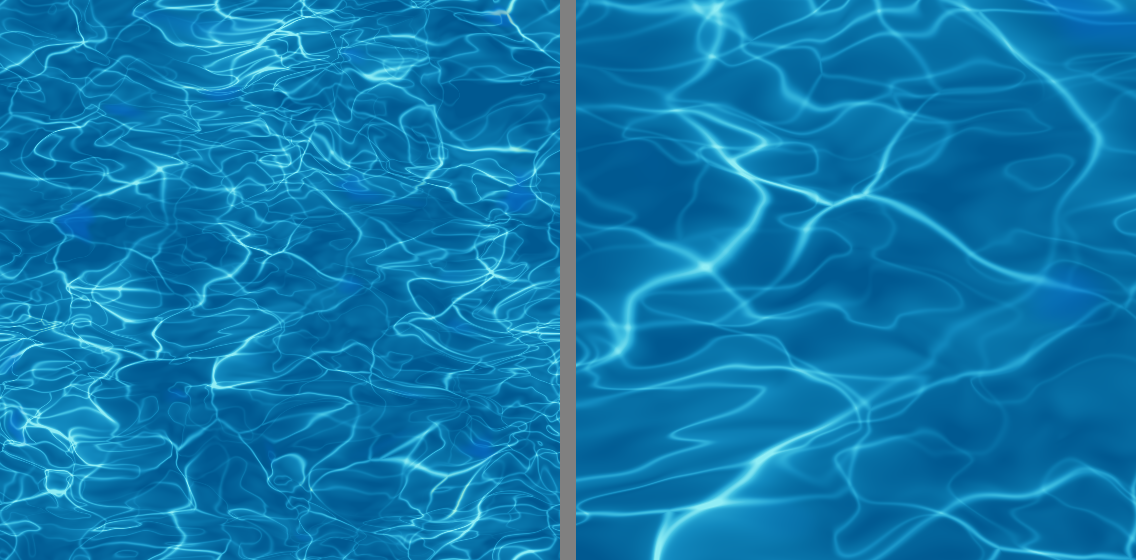
Left, the full canvas; right, a detail of the centre.
Write a Shadertoy shader that draws this texture.

```glsl
// Sunlit pool water: a net of thin bright caustic lines over deep blue.
// Wrapping Voronoi borders and noise contours are bent by wrapping noise,
// summed as light, then coloured with a ramp from deep blue to pale cyan.

const float TAU = 6.2831853;

// Integer hash of a lattice cell that repeats after "count" cells.
vec2 hash2(vec2 cell, vec2 count, float seed) {
    vec2 wrapped = floor(mod(cell + 0.5, count));
    uvec3 q = uvec3(wrapped, seed) * 1664525u + 1013904223u;
    q.x += q.y * q.z; q.y += q.z * q.x; q.z += q.x * q.y;
    q ^= q >> 16u;
    q.x += q.y * q.z; q.y += q.z * q.x; q.z += q.x * q.y;
    return vec2(q.xy >> 16u) / 65536.0;
}

float corner(vec2 cell, vec2 offset, vec2 f, vec2 count, float seed) {
    return dot(hash2(cell + offset, count, seed) * 2.0 - 1.0, f - offset);
}

// Wrapping gradient noise, roughly -0.7 to 0.7.
float noise(vec2 uv, vec2 count, float seed) {
    vec2 p = uv * count, cell = floor(p), f = p - cell;
    vec2 s = f * f * f * (f * (f * 6.0 - 15.0) + 10.0);
    float low = mix(corner(cell, vec2(0, 0), f, count, seed),
                    corner(cell, vec2(1, 0), f, count, seed), s.x);
    float high = mix(corner(cell, vec2(0, 1), f, count, seed),
                     corner(cell, vec2(1, 1), f, count, seed), s.x);
    return mix(low, high, s.y);
}

vec2 warp(vec2 uv, vec2 count, vec2 amount, float seed) {
    return uv + amount * vec2(noise(uv, count, seed), noise(uv, count, seed + 1.0));
}

// Distance to the nearest Voronoi border, in canvas units.
float netDistance(vec2 uv, vec2 count, float seed) {
    vec2 p = uv * count, cell = floor(p), f = p - cell;
    vec2 nearest = vec2(0.0), home = vec2(0.0);
    float best = 8.0;
    for (int y = -1; y <= 1; y++)
    for (int x = -1; x <= 1; x++) {
        vec2 o = vec2(x, y);
        vec2 r = o + hash2(cell + o, count, seed) - f;
        if (dot(r, r) < best) { best = dot(r, r); nearest = r; home = o; }
    }
    float border = 1.0;
    for (int y = -2; y <= 2; y++)
    for (int x = -2; x <= 2; x++) {
        vec2 o = home + vec2(x, y);
        vec2 r = o + hash2(cell + o, count, seed) - f;
        vec2 gap = r - nearest;
        if (dot(gap, gap) > 0.0001) {
            vec2 n = normalize(gap);
            border = min(border, dot(0.5 * (r + nearest), n) / length(n * count));
        }
    }
    return border;
}

// Signed distance to a noise contour; flat spots widen into soft cusps.
float foldDistance(vec2 uv, vec2 count, float level, float seed) {
    float e = 0.001;
    float n = noise(uv, count, seed);
    vec2 slope = vec2(noise(uv + vec2(e, 0), count, seed),
                      noise(uv + vec2(0, e), count, seed)) - n;
    return (n - level) / (length(slope) / e + 0.15 * count.x);
}

// Sharp core with a faint halo.
float ray(float d, float width) {
    float t = abs(d) / width;
    return 0.84 * exp(-t * t) + 0.16 * exp(-0.35 * t);
}

// Translucent sheet: crisp on one side, fading on the other.
float sheet(float d, float fade) {
    return smoothstep(-0.001, 0.001, d) * exp(-max(d, 0.0) / fade);
}

float patches(vec2 uv, vec2 count, float seed) {
    return smoothstep(-0.25, 0.35, noise(uv, count, seed));
}

vec3 waterRamp(float light) {
    vec3 stops[6] = vec3[6](
        vec3(0.00, 0.35, 0.57), vec3(0.03, 0.45, 0.66), vec3(0.07, 0.54, 0.75),
        vec3(0.15, 0.65, 0.83), vec3(0.26, 0.76, 0.89), vec3(0.56, 0.93, 0.96));
    vec3 color = stops[0];
    for (int i = 1; i < 6; i++)
        color = mix(color, stops[i], clamp(light * 5.0 - float(i - 1), 0.0, 1.0));
    return color;
}

void mainImage(out vec4 fragColor, in vec2 fragCoord) {
    vec2 uv = fragCoord / iResolution.xy;

    // Slow swell, then smaller ripples and a fine wobble.
    vec2 swell = warp(uv, vec2(3, 5), vec2(0.11, 0.07), 1.0);
    swell = warp(swell, vec2(9, 14), vec2(0.050, 0.030), 3.0);
    vec2 ripple = warp(swell, vec2(16, 31), vec2(0.028, 0.012), 5.0);
    ripple = warp(ripple, vec2(34, 57), vec2(0.011, 0.006), 24.0);

    // Two staggered regions of choppy water, and sunnier clouds of light.
    vec2 phase = cos(TAU * (uv - vec2(0.52, 0.80)));
    float choppy = smoothstep(-0.1, 0.9, phase.x * phase.y + 0.7 * noise(uv, vec2(4, 7), 7.0));
    float sunny = patches(swell, vec2(4, 6), 11.0);

    // Soft depth with small glimmers.
    float light = 0.05 + 0.20 * noise(swell, vec2(4, 8), 8.0) + 0.20 * noise(ripple, vec2(11, 27), 9.0)
                + 0.16 * noise(ripple, vec2(29, 67), 26.0) + 0.07 * choppy + 0.04 * sunny;

    // Folds: a bright line with a sheet of light on one side.
    float wideFold = foldDistance(mix(swell, ripple, 0.3), vec2(5, 8), 0.03, 16.0);
    float midFold = foldDistance(ripple, vec2(7, 14), 0.08, 18.0);
    float fineFold = foldDistance(ripple, vec2(13, 30), 0.06, 12.0);
    float wideShare = patches(uv, vec2(8, 7), 17.0);
    float midShare = patches(uv, vec2(6, 9), 19.0);
    light += ray(wideFold, 0.0022) * mix(0.12, 0.85, wideShare) + 0.34 * sheet(wideFold, 0.012) * wideShare;
    light += ray(midFold, 0.0018) * mix(0.10, 0.70, midShare) + 0.34 * sheet(midFold, 0.008) * midShare;
    light += (0.50 * ray(fineFold, 0.0015) + 0.26 * sheet(fineFold, 0.006)) * max(choppy, 0.2 + 0.5 * sunny);

    // Main caustic net with swelling lines, and the fine chop.
    float netShare = patches(uv, vec2(7, 9), 15.0);
    light += ray(netDistance(mix(swell, ripple, 0.7), vec2(6, 9), 14.0), mix(0.0017, 0.0028, netShare)) * mix(0.22, 1.05, netShare);
    light += ray(netDistance(ripple, vec2(10, 29), 20.0), 0.0014) * 0.55 * choppy;

    // Broad brightness and a soft shoulder.
    light = max(light * mix(0.82, 1.22, sunny), 0.0);
    light /= 1.0 + 0.22 * light * light;

    // Rare blue and warm glints from dispersion.
    vec3 color = waterRamp(light);
    float blueGlint = smoothstep(0.28, 0.52, noise(ripple, vec2(9, 13), 21.0));
    float warmGlint = smoothstep(0.32, 0.55, noise(swell, vec2(8, 11), 22.0)) * smoothstep(0.5, 0.9, light);
    color = mix(color, vec3(0.03, 0.42, 0.84), 0.5 * blueGlint);
    color += vec3(0.22, 0.06, -0.14) * warmGlint;
    fragColor = vec4(clamp(color, 0.0, 1.0), 1.0);
}
```
